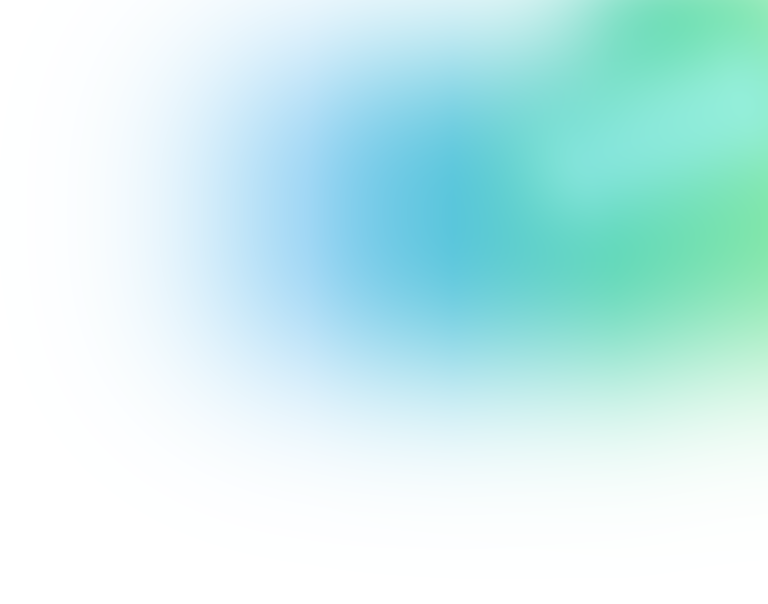
Reproduce this background procedurally as a Shadertoy shader.

```glsl
// Soft blurred glow running from pale blue through cyan to green on white.

// Pigments from left to right, and where each one peaks
const vec3 WHITE = vec3(1.0);
const vec3 BLUE  = vec3(0.55, 0.81, 0.95);
const vec3 CYAN  = vec3(0.35, 0.775, 0.86);
const vec3 GREEN = vec3(0.36, 0.84, 0.71);
const vec3 LIME  = vec3(0.50, 0.90, 0.66);
const float BLUE_X  = 0.40;
const float CYAN_X  = 0.59;
const float GREEN_X = 0.80;

// Main glow: open to the right, faded on the other sides
const vec2 GLOW_CENTER = vec2(0.542, 0.648);
const vec2 GLOW_RADIUS = vec2(0.276, 0.300);
const float RIGHT_LIFT = 0.02;

// Green glow near the upper right corner
const vec2 CORNER_CENTER = vec2(0.92, 0.93);
const vec2 CORNER_RADIUS = vec2(0.17, 0.14);

// Light mint streak
const vec2 STREAK_START = vec2(0.768, 0.735);
const vec2 STREAK_END   = vec2(0.960, 0.825);
const vec3 MINT_START = vec3(0.52, 0.895, 0.86);
const vec3 MINT_END   = vec3(0.58, 0.935, 0.86);
const float STREAK_RADIUS   = 0.115;
const float STREAK_STRENGTH = 0.95;

const float FALLOFF_POWER = 2.5;

// Bell-shaped falloff with a slightly flat top
float softGlow(vec2 offset, vec2 radius) {
    vec2 d = pow(abs(offset) / radius, vec2(FALLOFF_POWER));
    return exp(-d.x - d.y);
}

float ramp(float from, float to, float x) {
    return clamp((x - from) / (to - from), 0.0, 1.0);
}

vec3 pigment(float x) {
    vec3 color = mix(BLUE, CYAN, ramp(BLUE_X, CYAN_X, x));
    color = mix(color, GREEN, ramp(CYAN_X, GREEN_X, x));
    return mix(color, LIME, ramp(GREEN_X, 1.0, x));
}

void mainImage(out vec4 fragColor, in vec2 fragCoord) {
    vec2 uv = fragCoord / iResolution.xy;
    vec2 aspect = vec2(iResolution.x / iResolution.y, 1.0);

    // Coverage of the two coloured glows
    vec2 offset = uv - GLOW_CENTER;
    offset.x = min(offset.x, 0.0);
    offset.y -= RIGHT_LIFT * smoothstep(GREEN_X, 1.0, uv.x);
    float mainGlow = softGlow(offset, GLOW_RADIUS);
    float cornerGlow = softGlow(uv - CORNER_CENTER, CORNER_RADIUS);
    float coverage = 1.0 - (1.0 - mainGlow) * (1.0 - cornerGlow);
    vec3 color = mix(WHITE, pigment(uv.x), coverage);

    // Mint streak, by distance to its centre line
    vec2 axis = (STREAK_END - STREAK_START) * aspect;
    vec2 toPoint = (uv - STREAK_START) * aspect;
    float along = clamp(dot(toPoint, axis) / dot(axis, axis), 0.0, 1.0);
    float dist = length(toPoint - axis * along) / STREAK_RADIUS;
    vec3 mint = mix(MINT_START, MINT_END, along);
    color = mix(color, mint, STREAK_STRENGTH * exp(-dist * dist));

    fragColor = vec4(color, 1.0);
}
```
